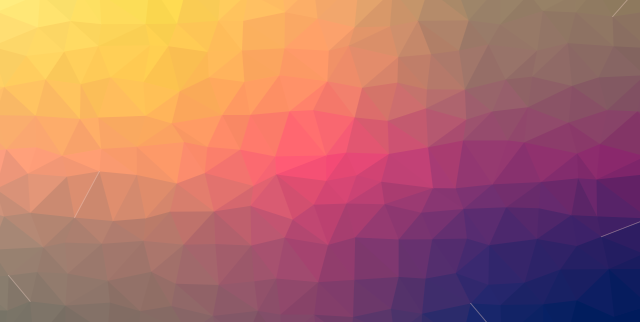
A WebGL 2 fragment shader for this background:

```glsl
#version 300 es
precision highp float;

uniform vec2 u_resolution;
out vec4 fragColor;

const vec2 CELLS = vec2(18.0, 10.0);
const vec2 GRID_SHIFT = vec2(0.0, 0.6);
const float JITTER = 0.56;
const float FACET_CONTRAST = 0.045;
const float SEAM_CHANCE = 0.035;
const vec3 SEAM_COLOR = vec3(0.95, 0.82, 0.78);

vec2 hash2(vec2 p) {
    vec3 q = fract(p.xyx * vec3(0.1031, 0.1030, 0.0973));
    q += dot(q, q.yzx + 33.33);
    return fract((q.xx + q.yz) * q.zy);
}

// Five evenly spaced colour stops
vec3 ramp(float t, vec3 a, vec3 b, vec3 c, vec3 d, vec3 e) {
    float s = clamp(t, 0.0, 1.0) * 4.0;
    vec3 color = mix(a, b, min(s, 1.0));
    color = mix(color, c, clamp(s - 1.0, 0.0, 1.0));
    color = mix(color, d, clamp(s - 2.0, 0.0, 1.0));
    return mix(color, e, clamp(s - 3.0, 0.0, 1.0));
}

// Horizontal ramps blended from bottom to top
vec3 meshGradient(vec2 uv) {
    vec3 bottom = ramp(uv.x, vec3(0.46, 0.45, 0.40), vec3(0.52, 0.42, 0.39),
        vec3(0.50, 0.25, 0.41), vec3(0.09, 0.15, 0.42), vec3(-0.05, 0.10, 0.35));
    vec3 lower = ramp(uv.x, vec3(0.63, 0.53, 0.46), vec3(0.68, 0.46, 0.42),
        vec3(0.67, 0.25, 0.44), vec3(0.28, 0.16, 0.44), vec3(0.15, 0.11, 0.38));
    vec3 middle = ramp(uv.x, vec3(0.99, 0.61, 0.49), vec3(0.99, 0.60, 0.41),
        vec3(1.00, 0.30, 0.46), vec3(0.60, 0.22, 0.45), vec3(0.52, 0.14, 0.41));
    vec3 upper = ramp(uv.x, vec3(1.00, 0.80, 0.37), vec3(1.00, 0.77, 0.31),
        vec3(1.00, 0.56, 0.41), vec3(0.60, 0.43, 0.41), vec3(0.50, 0.36, 0.38));
    vec3 top = ramp(uv.x, vec3(1.00, 0.91, 0.50), vec3(1.00, 0.87, 0.31),
        vec3(1.00, 0.68, 0.42), vec3(0.60, 0.51, 0.41), vec3(0.56, 0.48, 0.37));
    return ramp(uv.y, bottom, lower, middle, upper, top);
}

vec2 vertexAt(vec2 id) {
    return id + JITTER * (hash2(id + 17.0) - 0.5);
}

// Signed distance to the line a-b, positive on its left
float leftOf(vec2 p, vec2 a, vec2 b) {
    vec2 edge = normalize(b - a);
    vec2 q = p - a;
    return edge.x * q.y - edge.y * q.x;
}

float segmentDistance(vec2 p, vec2 a, vec2 b) {
    vec2 edge = b - a;
    float t = clamp(dot(p - a, edge) / dot(edge, edge), 0.0, 1.0);
    return length(p - a - t * edge);
}

// Flat facet colour in rgb, smooth coverage in alpha; both premultiplied
vec4 facet(vec2 p, vec2 a, vec2 b, vec2 c, float pixel) {
    float inside = min(leftOf(p, a, b), min(leftOf(p, b, c), leftOf(p, c, a)));
    float coverage = clamp(inside / pixel + 0.5, 0.0, 1.0);
    if (coverage <= 0.0) return vec4(0.0);
    vec2 center = (a + b + c) / 3.0;
    float shade = 1.0 + FACET_CONTRAST * (hash2(center * 7.0).x - 0.5);
    vec3 color = meshGradient((center - GRID_SHIFT) / CELLS) * shade;
    return vec4(color, 1.0) * coverage;
}

void main() {
    vec2 p = gl_FragCoord.xy / u_resolution * CELLS + GRID_SHIFT;
    float pixel = CELLS.y / u_resolution.y;
    vec2 home = floor(p);
    vec4 sum = vec4(0.0);
    float seam = 0.0;

    // Split each nearby quad along its shorter diagonal
    for (int j = -1; j <= 1; j++) {
        for (int i = -1; i <= 1; i++) {
            vec2 id = home + vec2(i, j);
            vec2 a = vertexAt(id);
            vec2 b = vertexAt(id + vec2(1.0, 0.0));
            vec2 c = vertexAt(id + vec2(1.0, 1.0));
            vec2 d = vertexAt(id + vec2(0.0, 1.0));
            bool rising = distance(a, c) < distance(b, d);
            vec2 start = rising ? a : b;
            vec2 end = rising ? c : d;
            sum += facet(p, a, b, rising ? c : d, pixel);
            sum += facet(p, start, rising ? c : c, d, pixel);

            // A few diagonals show a hairline seam
            float chosen = step(hash2(id + 91.0).y, SEAM_CHANCE);
            float line = 1.0 - smoothstep(0.0, pixel, segmentDistance(p, start, end));
            seam = max(seam, chosen * line);
        }
    }

    vec3 color = sum.rgb / max(sum.a, 0.001);
    color = mix(color, SEAM_COLOR, 0.35 * seam);
    fragColor = vec4(clamp(color, 0.0, 1.0), 1.0);
}
```
